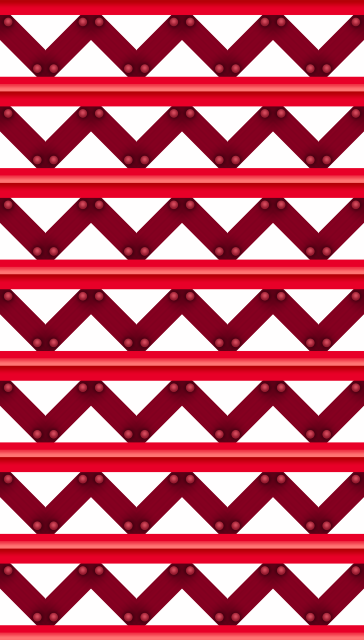
Reproduce this pattern procedurally as a Shadertoy shader.

```glsl
// Riveted lattice girders: red rails joined by dark zigzag straps on white.
// Each cell of a 4 by 7 grid folds left onto right, so a single strap and
// two rivets build the zigzag; the rails cover the seams between rows.

// Antialiased coverage of a shape from its signed distance
float cover(float dist, float px) {
    return 1.0 - smoothstep(-0.6 * px, 0.6 * px, dist);
}

// Strap tone: darker at the joints, faintly brushed along its length
vec3 strapColor(vec2 p, float across) {
    float joint = min(length(p - vec2(0.5, 0.2)), length(p - vec2(0.0, 0.79)));
    vec3 tone = mix(vec3(0.36, 0.0, 0.085), vec3(0.515, 0.0, 0.125),
                    smoothstep(0.04, 0.27, joint));
    float brushed = sin(across * 110.0) * 0.6 + sin(across * 187.0 + 1.3) * 0.4;
    return tone * (1.0 + 0.025 * brushed);
}

// Rivet: soft shadow on the strap, then a domed head
vec3 addRivet(vec3 col, vec2 offset, float px) {
    float r = length(offset);
    col *= 1.0 - 0.28 * (1.0 - smoothstep(0.03, 0.095, r));
    float dome = smoothstep(0.052, 0.0, length(offset + vec2(0.0, 0.008)));
    vec3 head = mix(vec3(0.58, 0.10, 0.18), vec3(0.84, 0.30, 0.37), dome);
    return mix(col, head, cover(r - 0.047, px));
}

// Rail profile by signed height below its centre line
vec3 railColor(float s, float px) {
    vec3 red = vec3(0.91, 0.0, 0.155);
    vec3 lower = mix(vec3(0.70, 0.0, 0.02), red, smoothstep(0.0, 0.10, s));
    vec3 shine = mix(vec3(0.94, 0.20, 0.27), vec3(1.0, 0.46, 0.45),
                     smoothstep(-0.08, -0.02, s));
    vec3 upper = mix(red, shine, smoothstep(-0.088, -0.074, s));
    return mix(upper, lower, 1.0 - cover(s, px));
}

void mainImage(out vec4 fragColor, in vec2 fragCoord) {
    vec2 uv = fragCoord / iResolution.xy;
    vec2 grid = vec2(uv.x * 4.0, (1.0 - uv.y) * 7.0);
    float px = 7.0 / iResolution.y;

    // Folded cell: x is 0 at the valley and 0.5 at the peak, y runs down
    vec2 p = vec2(abs(fract(grid.x) - 0.5), fract(grid.y));
    vec3 col = vec3(1.0, 0.995, 0.995);

    // Diagonal strap with its rivets
    float across = (p.x + p.y - 0.742) * 0.7071;
    vec3 strap = strapColor(p, across);
    strap = addRivet(strap, p - vec2(0.41, 0.24), px);
    strap = addRivet(strap, p - vec2(0.09, 0.75), px);
    col = mix(col, strap, cover(abs(across) - 0.138, px));

    // Rail centred on the row boundary
    float s = fract(grid.y + 0.5) - 0.5;
    col = mix(col, railColor(s, px), cover(abs(s - 0.0015) - 0.1625, px));

    fragColor = vec4(col, 1.0);
}
```
